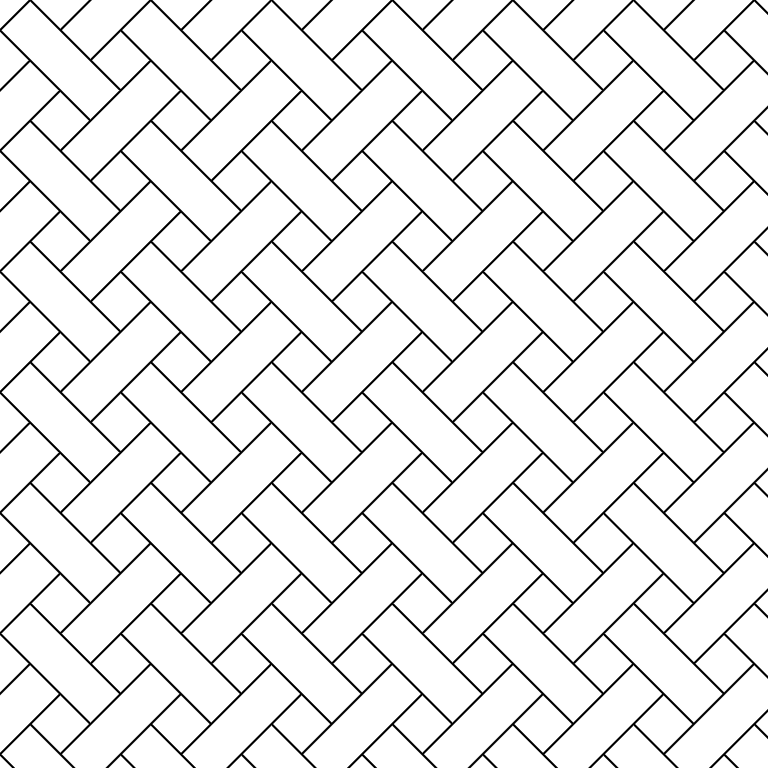
Reproduce this pattern procedurally as a Shadertoy shader.

```glsl
const float STRIPS_PER_CANVAS = 18.0;       // strip widths along one canvas side
const float LINE_WIDTH = 0.05;              // in strip widths
const float WEAVE_PERIOD = 4.0;
const vec2 STRIP_HALF_SIZE = vec2(1.5, 0.5);
const vec3 PAPER = vec3(1.0);
const vec3 INK = vec3(0.0);

float boxDistance(vec2 p, vec2 halfSize) {
    vec2 d = abs(p) - halfSize;
    return length(max(d, 0.0)) + min(max(d.x, d.y), 0.0);
}

// Distance to the outlines of one strip repeated on a square grid
float stripOutline(vec2 p, vec2 center, vec2 halfSize, float period) {
    vec2 local = mod(p - center + 0.5 * period, period) - 0.5 * period;
    return abs(boxDistance(local, halfSize));
}

// Plain weave: each direction uses two grids staggered by half a period
float weaveOutline(vec2 p, vec2 halfSize, float period) {
    float nearest = period;
    float halfPeriod = 0.5 * period;
    for (int i = 0; i < 2; i++) {
        float stagger = float(i) * halfPeriod;
        vec2 alongCenter = vec2(halfPeriod - stagger, stagger);
        vec2 acrossCenter = vec2(stagger);
        nearest = min(nearest, stripOutline(p, alongCenter, halfSize, period));
        nearest = min(nearest, stripOutline(p, acrossCenter, halfSize.yx, period));
    }
    return nearest;
}

// Turn the canvas by 45 degrees, measured from its upper left corner
vec2 diagonalCoords(vec2 uv, float scale) {
    vec2 p = vec2(uv.x, 1.0 - uv.y);
    return vec2(p.x + p.y, p.y - p.x) * inversesqrt(2.0) * scale;
}

void mainImage(out vec4 fragColor, in vec2 fragCoord) {
    vec2 uv = fragCoord / iResolution.y;
    vec2 p = diagonalCoords(uv, STRIPS_PER_CANVAS);
    float pixel = STRIPS_PER_CANVAS / iResolution.y;

    // Smoothed line coverage
    float edge = weaveOutline(p, STRIP_HALF_SIZE, WEAVE_PERIOD) - 0.5 * LINE_WIDTH;
    float ink = clamp(0.5 - edge / pixel, 0.0, 1.0);
    fragColor = vec4(mix(PAPER, INK, ink), 1.0);
}
```
